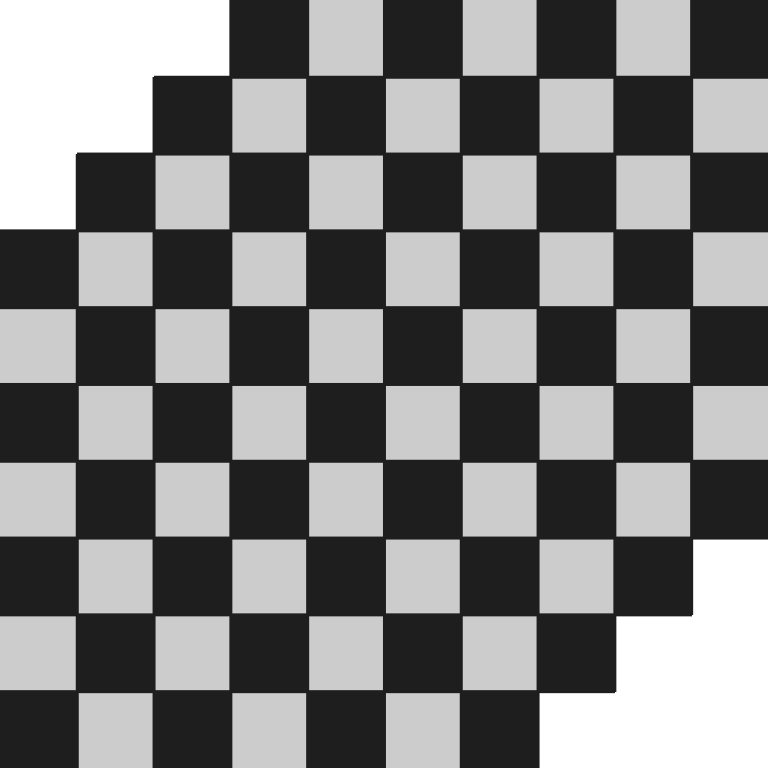
Give the GLSL for this pattern, as a WebGL 2 fragment shader.

```glsl
#version 300 es
precision highp float;
// Checkerboard of dark and pale squares with stepped white corners.

#define CELLS 10.0       // squares along each side
#define SHIFT 0.0006     // board offset, in canvas widths
#define INSET 0.0195     // dark rim around pale squares, in cells
#define FIRST_DIAGONAL 3.0
#define LAST_DIAGONAL 15.0
#define DARK vec3(0.118)
#define PALE vec3(0.8)
#define WHITE vec3(1.0)

uniform vec2 u_resolution;
out vec4 fragColor;

void main() {
    // Board coordinates: columns run right, rows run down.
    vec2 uv = gl_FragCoord.xy / u_resolution;
    vec2 board = (vec2(uv.x, 1.0 - uv.y) - SHIFT) * CELLS;
    vec2 cell = clamp(floor(board), 0.0, CELLS - 1.0);
    vec2 local = board - cell;
    vec2 pixel = CELLS / u_resolution;
    float diagonal = cell.x + cell.y;

    // Signed distance inward from the near and far rims, in pixels.
    vec2 nearRim = (local - INSET) / pixel;
    vec2 farRim = (1.0 - local - INSET) / pixel;

    // Squares cut by the canvas edge have no rim there.
    nearRim += 1e4 * step(cell, vec2(0.5));
    farRim += 1e4 * step(vec2(CELLS - 1.5), cell);

    // White corners have a rim only where they meet the board.
    bool upperCorner = diagonal < FIRST_DIAGONAL;
    bool lowerCorner = diagonal > LAST_DIAGONAL;
    if (upperCorner) nearRim = vec2(1e4);
    if (lowerCorner) farRim = vec2(1e4);
    bool deepCorner = diagonal < FIRST_DIAGONAL - 1.0
                   || diagonal > LAST_DIAGONAL + 1.0;

    // Coverage of the light square, smoothed over one pixel.
    vec2 rim = min(nearRim, farRim);
    vec2 cover = clamp(rim + 0.5, 0.0, 1.0);
    float light = cover.x * cover.y * (1.0 - mod(diagonal, 2.0));
    if (deepCorner) light = 1.0;

    vec3 fill = upperCorner || lowerCorner ? WHITE : PALE;
    fragColor = vec4(mix(DARK, fill, light), 1.0);
}
```
